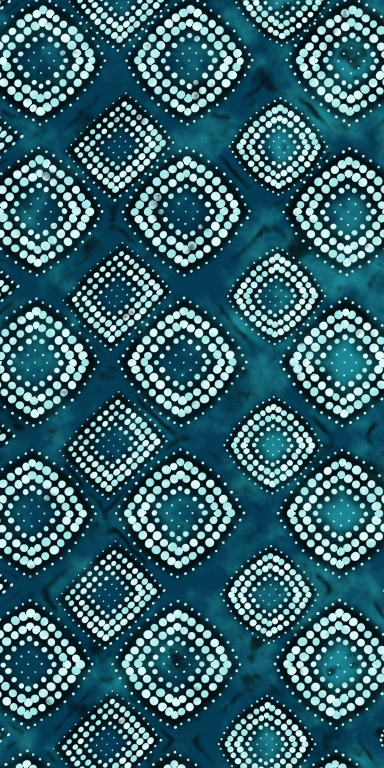
A Shadertoy shader for this pattern:

```glsl
// Batik cloth: two interleaved lattices of rounded diamonds built from pale wax dots.
// Each diamond is a diagonal dot grid bent into concentric rings, with a dot size per ring;
// gradient noise supplies the mottled teal dye, dark seams and worn dots.

const float DOT_STEP = 0.0275;              // dot spacing in a large diamond
const float SMALL_SCALE = 0.76;
const vec3 INK = vec3(0.012, 0.06, 0.075);
const vec3 BLUE = vec3(0.02, 0.235, 0.335);
const vec3 TEAL = vec3(0.09, 0.45, 0.50);
const vec3 AQUA = vec3(0.64, 0.90, 0.90);
const vec3 PALE = vec3(0.87, 0.98, 0.98);

vec2 hash2(vec2 p) {
    p = vec2(dot(p, vec2(127.1, 311.7)), dot(p, vec2(269.5, 183.3)));
    return fract(sin(p) * 43758.55) * 2.0 - 1.0;
}

float gradientNoise(vec2 p) {
    vec2 i = floor(p), f = fract(p);
    vec2 u = f * f * f * (f * (f * 6.0 - 15.0) + 10.0);
    float a = dot(hash2(i), f);
    float b = dot(hash2(i + vec2(1, 0)), f - vec2(1, 0));
    float c = dot(hash2(i + vec2(0, 1)), f - vec2(0, 1));
    float d = dot(hash2(i + vec2(1, 1)), f - vec2(1, 1));
    return mix(mix(a, b, u.x), mix(c, d, u.x), u.y);
}

float fbm(vec2 p) {
    float sum = 0.0, amp = 0.6;
    for (int i = 0; i < 5; i++) {
        sum += amp * gradientNoise(p);
        p = mat2(1.6, 1.2, -1.2, 1.6) * p + 7.3;
        amp *= 0.52;
    }
    return sum;
}

float maxNorm(vec2 q) {
    return max(abs(q.x), abs(q.y));
}

// Scale that bends square rings towards circles; constant along each ray
float bend(vec2 q, float roundness) {
    return mix(1.0, length(q) / max(maxNorm(q), 0.001), roundness);
}

// Dot radius in grid steps: specks inside, full dots in the band, small at the rim
float dotRadius(float ring) {
    float inner = mix(0.08, 0.41, smoothstep(0.7, 3.2, ring));
    return inner * (1.0 - smoothstep(3.8, 5.7, ring));
}

// x: dot coverage, y: ring number, z: per-dot random value
// bow shifts outer columns sideways; skew makes left columns sharper and uneven
vec3 diamond(vec2 p, vec2 origin, vec2 pitch, float scale, float bow, float skew, float pixel) {
    vec2 id = floor((p - origin) / pitch + 0.5);
    vec2 local = p - origin - id * pitch;
    local.x -= bow * id.x * id.x;
    float uneven = -skew * id.x;
    float roundness = 0.42 - 0.25 * uneven;
    float stepSize = DOT_STEP * scale;
    vec2 q = vec2(local.x - local.y, local.x + local.y) * 0.7071 / stepSize;
    q *= 1.0 + 0.08 * uneven * vec2(-1.0, 1.0);
    q += 0.12 * gradientNoise(p * 22.0 + id);

    vec2 ringed = q * bend(q, roundness);
    vec2 cell = floor(ringed + 0.5);
    vec2 centre = cell / bend(cell + 0.0001, roundness);
    vec2 rnd = hash2(cell + id * 17.0 + origin * 50.0);
    float lean = 1.0 + 0.05 * uneven * cell.y;
    float radius = min(dotRadius(maxNorm(cell)) * lean * (1.0 + 0.12 * rnd.x), 0.43);
    float dist = length(q - centre - 0.06 * rnd) - radius;
    float aa = 0.75 * pixel / stepSize;
    float cover = (1.0 - smoothstep(-aa, aa, dist)) * smoothstep(0.02, 0.07, radius);
    return vec3(cover, maxNorm(ringed), rnd.y);
}

// Ink pooled around the dot band
float inkBand(float ring) {
    return smoothstep(0.8, 3.0, ring) * (1.0 - smoothstep(4.5, 5.5, ring));
}

vec3 dye(vec2 p, float ink, float centre, float seam) {
    float mottle = fbm(p * 5.0 + 3.0);
    float fine = fbm(p * 17.0);
    float warm = smoothstep(0.45, 0.95, p.x + 0.3 * mottle);
    float light = 0.24 + 1.2 * mottle + 0.8 * fine + 0.25 * warm + 0.4 * warm * centre;
    vec3 col = mix(BLUE, TEAL, smoothstep(0.1, 0.8, light));
    col = mix(col, TEAL * 1.3, 0.6 * smoothstep(0.6, 1.0, light));

    // Ink around dots, blotches, and broken seams between diamonds
    float blotch = smoothstep(0.1, 0.4, fbm(p * 7.0 + 21.0) + 0.5 * fine);
    float crack = seam * smoothstep(-0.05, 0.25, fbm(p * 8.0 + 11.0));
    float dark = ink * clamp(0.88 - 1.1 * mottle - 0.5 * fine, 0.2, 1.0);
    dark = max(dark, max(0.85 * blotch, 0.8 * crack));
    return mix(col, INK, dark);
}

void mainImage(out vec4 fragColor, in vec2 fragCoord) {
    float pixel = 1.0 / iResolution.x;
    vec2 p = vec2(fragCoord.x, iResolution.y - fragCoord.y) * pixel;
    vec2 cloth = p + vec2(0.021 * p.y, 0.0);   // slight lean of the cloth
    cloth += 0.003 * vec2(gradientNoise(p * 4.0), gradientNoise(p * 4.0 + 9.0));

    vec3 large = diamond(cloth, vec2(0.496, 0.158), vec2(0.403, 0.393), 1.0, 0.018, 0.0, pixel);
    vec3 small = diamond(cloth, vec2(0.735, 0.382), vec2(0.415, 0.389), SMALL_SCALE, 0.0, 1.0, pixel);

    float ink = max(inkBand(large.y), inkBand(small.y));
    float centre = 1.0 - smoothstep(0.5, 3.0, min(large.y, small.y));
    float offset = large.y - SMALL_SCALE * small.y - 1.2 + 1.5 * fbm(p * 12.0 + 33.0);
    float seam = 1.0 - smoothstep(0.0, 0.8, abs(offset));
    vec3 col = dye(p, ink, centre, seam);

    // Wax dots, tinted and partly worn away
    vec3 wax = large.x > small.x ? large : small;
    float stain = fbm(p * 30.0 + 5.0);
    float worn = smoothstep(0.2, 0.5, fbm(p * 11.0 + 60.0) + 0.5 * stain);
    vec3 waxColor = mix(AQUA, PALE, smoothstep(-0.3, 0.3, stain + 0.25 * wax.z));
    col = mix(col, waxColor, wax.x * (1.0 - 0.6 * worn));
    fragColor = vec4(clamp(col, 0.0, 1.0), 1.0);
}
```
